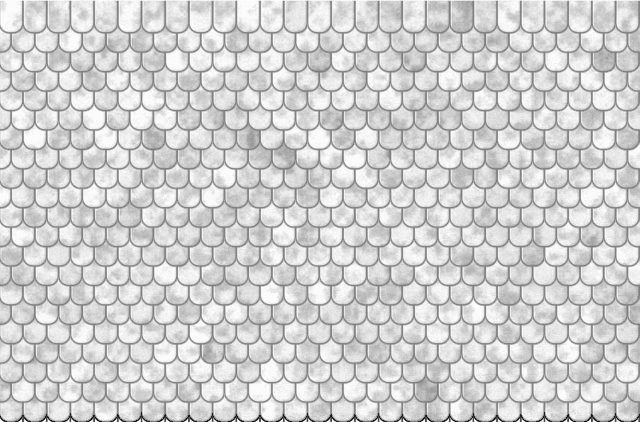
Write a WebGL 2 fragment shader that draws this pattern.

```glsl
#version 300 es
precision highp float;
// Pale weathered roof of overlapping round-bottomed shingles in staggered rows.

#define COLUMNS 27.0       // shingles across
#define LAST_ROW 20.0      // rows are numbered from 0 at the top
#define ROW_PITCH 0.82     // exposed height, in shingle widths
#define FIRST_BOTTOM 1.39  // depth of the first row's lower edge
#define X_SHIFT 0.03       // sideways shift of the joints
#define CORNER 0.42        // radius of the lower corners
#define LINE_WIDTH 0.065   // soft dark rim inside each edge
#define SHADOW_WIDTH 0.07  // shadow cast on the row below
#define TONE_RANGE 0.10    // brightness spread between shingles
#define STAIN 0.19         // strength of cloudy wear
#define GRAIN 0.07         // strength of fine speckle

uniform vec2 u_resolution;
out vec4 fragColor;

const vec3 EDGE_GREY = vec3(0.47);
const vec3 SHADOW_GREY = vec3(0.52);
const vec3 HIGHLIGHT = vec3(0.99);

float hash(vec2 p) {
    return fract(sin(dot(p, vec2(127.1, 311.7))) * 43758.5);
}

float valueNoise(vec2 p) {
    vec2 i = floor(p), f = fract(p);
    f = f * f * (3.0 - 2.0 * f);
    return mix(mix(hash(i), hash(i + vec2(1, 0)), f.x),
               mix(hash(i + vec2(0, 1)), hash(i + vec2(1, 1)), f.x), f.y);
}

float fbm(vec2 p) {
    float sum = 0.0, amplitude = 0.5;
    for (int i = 0; i < 5; i++) {
        sum += amplitude * valueNoise(p);
        p = p * 2.03 + 17.3;
        amplitude *= 0.5;
    }
    return sum;
}

// Horizontal coordinate in a row, with odd rows moved half a shingle
float rowX(float x, float row) {
    return x + X_SHIFT + 0.5 * mod(row, 2.0);
}

// Signed distance to the shingles of a row: negative inside
float shingleDistance(vec2 p, float row) {
    float x = fract(rowX(p.x, row)) - 0.5;
    float rise = FIRST_BOTTOM + row * ROW_PITCH - p.y;
    vec2 q = vec2(abs(x) - 0.5, -rise) + CORNER;
    return min(max(q.x, q.y), 0.0) + length(max(q, 0.0)) - CORNER;
}

// Mottled brightness of one shingle
float weatheredTone(vec2 p, vec2 id) {
    float cloud = fbm(p * 2.4 + 40.0 * hash(id + 3.7));
    float tone = 1.01 - TONE_RANGE * hash(id);
    tone -= STAIN * smoothstep(0.3, 0.8, cloud);
    tone -= 0.06 * smoothstep(0.45, 0.75, fbm(p * 0.6 + 9.0));
    tone -= 0.10 * smoothstep(0.9, 1.0, hash(id + 8.1)) * (0.4 + cloud);
    tone += GRAIN * (valueNoise(p * 19.0) - 0.5);
    return clamp(tone, 0.6, 0.985);
}

void main() {
    // Units of one shingle width, measured down from the top left
    vec2 p = vec2(gl_FragCoord.x, u_resolution.y - gl_FragCoord.y)
           * COLUMNS / u_resolution.x;
    float pixel = COLUMNS / u_resolution.x;

    // Uppermost row covering this point, and the distance below its cover
    float row = max(ceil((p.y - FIRST_BOTTOM) / ROW_PITCH), 0.0);
    float distanceHere = shingleDistance(p, row);
    float below = row > 0.0 ? shingleDistance(p, row - 1.0) : 1.0;
    if (distanceHere > 0.0) {
        below = distanceHere;
        row += 1.0;
        distanceHere = shingleDistance(p, row);
    }

    vec3 color;
    if (row > LAST_ROW) {
        // Eaves: black shadow and short ticks between the scallops
        float shade = 1.0 - smoothstep(0.03, 0.03 + max(0.05, pixel), below);
        float cusp = abs(fract(rowX(p.x, LAST_ROW) + 0.5) - 0.5);
        float tick = 1.0 - smoothstep(0.015, 0.015 + pixel, cusp);
        color = mix(vec3(0.98), vec3(0.12), max(shade, 0.8 * tick));
    } else {
        // Shingle face
        float x = rowX(p.x, row);
        color = vec3(weatheredTone(p, vec2(floor(x), row)));

        // Lit left bevel and darker lower rim
        float inside = -distanceHere;
        float side = fract(x);
        float lit = smoothstep(0.03, 0.06, side)
                  * (1.0 - smoothstep(0.07, 0.07 + pixel, side));
        color = mix(color, HIGHLIGHT, 0.7 * lit);
        float bevel = 1.0 - smoothstep(0.0, 0.15, inside);
        color *= 1.0 - 0.12 * bevel * smoothstep(0.1, 0.6, side);

        // Edge line and shadow from the row above
        float soft = max(LINE_WIDTH, pixel);
        float line = 1.0 - smoothstep(0.005, 0.005 + soft, inside);
        color = mix(color, EDGE_GREY, 0.9 * line);
        float shadow = 1.0 - smoothstep(0.0, max(SHADOW_WIDTH, pixel), below);
        color = mix(color, SHADOW_GREY, 0.85 * shadow);
        color = mix(color, HIGHLIGHT, 0.7 * (1.0 - smoothstep(0.03, 0.06, p.y)));
    }
    fragColor = vec4(color, 1.0);
}
```
